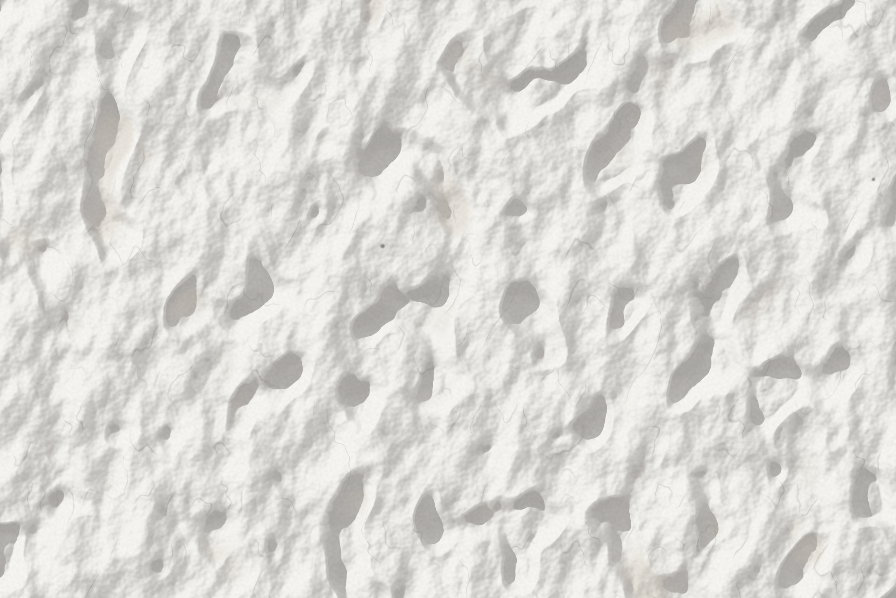
A Shadertoy shader for this texture:

```glsl
// Rough white plaster wall in raking sunlight, with shaded hollows and fine cracks.

#define LUMP_FREQ vec2(11.0, 7.5)   // lumps per canvas height
#define LEAN 0.12                   // slant of the lumps
#define RELIEF 0.028                // height of the lumps
#define PIT_DEPTH 0.027             // depth of the steep hollows
#define GRAIN 0.0015                // height of the fine grain
#define SUN_DIR vec2(-0.76, 0.65)   // direction towards the sun
#define SUN_SLOPE 0.60              // tangent of the sun elevation
#define SHADOW_REACH 0.08           // longest cast shadow
#define LIT_COLOR vec3(0.955, 0.951, 0.936)
#define DIM_COLOR vec3(0.745, 0.735, 0.72)
#define SHADE_COLOR vec3(0.69, 0.68, 0.67)
#define STAIN_COLOR vec3(0.78, 0.735, 0.67)

const int SHADOW_STEPS = 24;
const mat2 TURN = mat2(0.8, 0.6, -0.6, 0.8);

// Integer hash, two values in 0..1
vec2 hash2(vec2 cell) {
    uvec2 u = uvec2(ivec2(cell) + 4096);
    uint h = u.x * 1597334677u ^ u.y * 3812015801u;
    h = (h ^ (h >> 15)) * 739391u;
    h = (h ^ (h >> 13)) * 668265u;
    h ^= h >> 16;
    return vec2(h & 65535u, h >> 16) / 65535.0;
}

vec2 gradientAt(vec2 cell) {
    float angle = 6.28318 * hash2(cell).x;
    return vec2(cos(angle), sin(angle));
}

float gradientNoise(vec2 p) {
    vec2 i = floor(p), f = p - i;
    vec2 w = f * f * f * (f * (f * 6.0 - 15.0) + 10.0);
    vec2 r = vec2(1.0, 0.0);
    float bottom = mix(dot(gradientAt(i), f),
                       dot(gradientAt(i + r.xy), f - r.xy), w.x);
    float top = mix(dot(gradientAt(i + r.yx), f - r.yx),
                    dot(gradientAt(i + r.xx), f - r.xx), w.x);
    return mix(bottom, top, w.y);
}

// Rounded lumps, cut by steep hollows with flat floors
float lumpHeight(vec2 p) {
    vec2 q = vec2(p.x - LEAN * p.y, p.y) * LUMP_FREQ;
    float ripple = gradientNoise(q * 2.1 + 17.3);
    float lumps = gradientNoise(q) + 0.42 * ripple
                + 0.14 * gradientNoise(TURN * q * 4.3 + 5.7);
    float hollow = gradientNoise(q * vec2(0.95, 1.1) + 61.5) + 0.22 * ripple;
    return RELIEF * lumps - PIT_DEPTH * smoothstep(0.09, 0.42, hollow);
}

float grainNoise(vec2 p) {
    return gradientNoise(TURN * p * 62.0 + 9.0)
         + 0.55 * gradientNoise(TURN * TURN * p * 128.0 + 3.0);
}

float surfaceHeight(vec2 p) {
    return lumpHeight(p) + GRAIN * grainNoise(p);
}

// How far the sun ray is buried by the lumps in its way
float castShadow(vec2 p, vec2 sun, float base) {
    float buried = -1.0;
    for (int i = 1; i <= SHADOW_STEPS; i++) {
        float t = SHADOW_REACH * float(i) / float(SHADOW_STEPS);
        buried = max(buried, lumpHeight(p + sun * t) - base - t * SUN_SLOPE);
    }
    return smoothstep(-0.0004, 0.0014, buried);
}

// Broken hairlines along the zero line of a noise
float hairCracks(vec2 p) {
    vec2 q = p * vec2(21.0, 12.0) + 0.2 * gradientNoise(p * 48.0);
    float line = 1.0 - smoothstep(0.0, 0.04, abs(gradientNoise(q + 40.0)));
    return line * smoothstep(0.0, 0.3, gradientNoise(p * 15.0 + 70.0));
}

// Rare pinholes, at most one per cell
float pinholes(vec2 p) {
    vec2 q = p * 4.0, cell = floor(q);
    vec2 center = 0.15 + 0.7 * hash2(cell + 200.0);
    vec2 pick = hash2(cell + 300.0);
    float radius = mix(0.008, 0.018, pick.y);
    float d = length(q - cell - center) - radius;
    return step(0.86, pick.x) * (1.0 - smoothstep(-0.008, 0.008, d));
}

void mainImage(out vec4 fragColor, in vec2 fragCoord) {
    vec2 p = fragCoord / iResolution.y;
    vec2 sun = normalize(SUN_DIR);

    // Direct light from the surface slope
    vec2 e = vec2(0.0015, 0.0);
    float h = surfaceHeight(p);
    vec2 slope = vec2(surfaceHeight(p + e.xy) - h,
                      surfaceHeight(p + e.yx) - h) / e.x;
    float facing = (SUN_SLOPE - dot(slope, sun)) / sqrt(1.0 + dot(slope, slope));
    vec3 color = mix(DIM_COLOR, LIT_COLOR, smoothstep(-0.1, 1.02, facing));

    // Cast shadow, lifted a little by light from the sky
    float shadow = castShadow(p, sun, h);
    float sky = 0.05 * gradientNoise(p * 14.0 + 50.0) - 0.03 * slope.y;
    color = mix(color, SHADE_COLOR + clamp(sky, -0.03, 0.05), shadow);

    // Ochre dust in the hollows
    float dust = smoothstep(0.0, 0.4, gradientNoise(p * 7.0 + 90.0));
    color = mix(color, STAIN_COLOR, 0.3 * dust * smoothstep(-0.004, -0.02, h));

    // Fine marks
    color -= 0.08 * hairCracks(p) * (1.0 - 0.6 * shadow);
    color = mix(color, vec3(0.47, 0.45, 0.42), 0.8 * pinholes(p));
    color += 0.025 * gradientNoise(TURN * p * 190.0);

    fragColor = vec4(clamp(color, 0.0, 1.0), 1.0);
}
```
